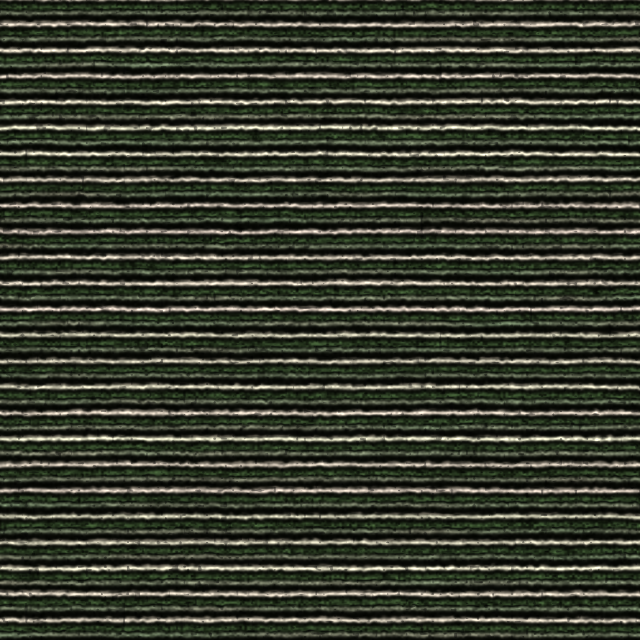
This texture is drawn by a WebGL 2 fragment shader. Its source:

```glsl
#version 300 es
precision highp float;
// Ribbed woven cloth: thin pale cords and soft green ridges between black grooves.
uniform vec2 u_resolution;
out vec4 outColor;

float hash(vec2 p) {
  vec3 q = fract(vec3(p.xyx) * 0.1031);
  q += dot(q, q.yzx + 33.33);
  return fract((q.x + q.y) * q.z);
}

// Smooth value noise, 0 to 1
float noise(vec2 p) {
  vec2 i = floor(p), f = fract(p);
  f = f * f * (3.0 - 2.0 * f);
  return mix(mix(hash(i), hash(i + vec2(1, 0)), f.x),
             mix(hash(i + vec2(0, 1)), hash(i + vec2(1, 1)), f.x), f.y);
}

// Soft ridge across the rib, centred on c
float ridge(float p, float c, float width) {
  float d = (p - c) / width;
  return exp(-d * d);
}

void main() {
  vec2 uv = gl_FragCoord.xy / u_resolution;

  // Fibre noise at three scales
  float fine = noise(uv * vec2(250.0, 290.0));
  float coarse = noise(uv * vec2(105.0, 190.0) + 40.0);
  float worn = noise(uv * vec2(9.0, 26.0) + 80.0);
  float grain = 0.6 * fine + 0.4 * coarse - 0.5;

  // 24.7 ribs, counted down from the top, with slightly wavering edges
  float waver = 0.05 * (noise(uv * vec2(16.0, 30.0)) - 0.5)
              + 0.06 * (noise(uv * vec2(130.0, 75.0) + 9.0) - 0.5);
  float t = (1.0 - uv.y) * 24.7 - 0.713 + waver;
  float row = floor(t), p = fract(t);
  float tint = hash(vec2(row + 5.0, 3.0));
  float level = 0.9 + 0.2 * hash(vec2(row + 5.0, 17.0));

  // Pale cord, with a frayed grey upper side
  vec3 cordColor = mix(vec3(0.84, 0.83, 0.73), vec3(0.86, 0.79, 0.75), tint);
  float cord = ridge(p, 0.23, 0.078) * (0.98 + 0.5 * grain);
  float fray = ridge(p, 0.12, 0.055) * smoothstep(0.35, 0.85, coarse * 0.6 + worn * 0.5);

  // Dark green valley and the grey-green ridge below it
  float valley = ridge(p, 0.56, 0.115) * (1.0 + 1.6 * grain);
  float shoulder = ridge(p, 0.79, 0.085) * (0.95 + 0.8 * grain);
  float crease = ridge(p, 0.66, 0.035) * smoothstep(0.3, 0.7, coarse);

  vec3 color = vec3(0.022, 0.028, 0.012);
  color += cordColor * cord * level;
  color += vec3(0.24, 0.22, 0.20) * fray;
  color += vec3(0.15, 0.215, 0.125) * valley;
  color += mix(vec3(0.35, 0.41, 0.32), vec3(0.43, 0.42, 0.37), worn) * shoulder * level;
  color *= 1.0 - 0.6 * crease;

  // Faint upright stitches and scattered dark pits
  float stitch = noise(vec2(uv.x * 120.0, row * 7.0));
  color *= 0.9 + 0.2 * stitch;
  color *= 1.0 - 0.4 * smoothstep(0.72, 0.95, noise(uv * vec2(170.0, 210.0) + 150.0));
  color += 0.03 * grain;

  outColor = vec4(clamp(color, 0.0, 1.0), 1.0);
}
```
